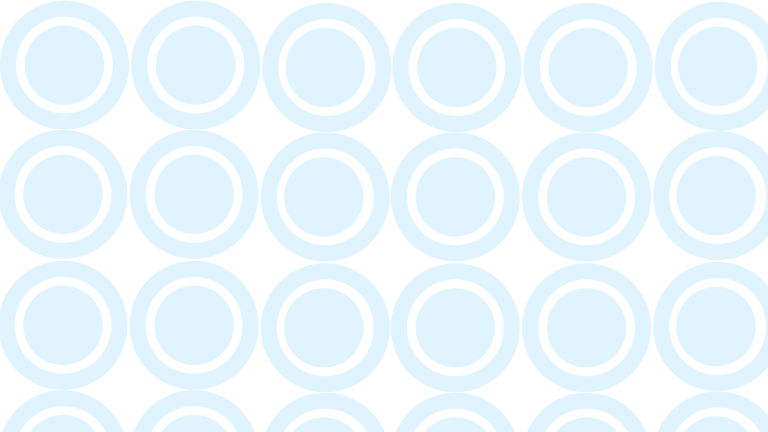
Reproduce this pattern procedurally as a Shadertoy shader.

```glsl
#define PITCH vec2(0.3028, 0.3012)
#define OUTER_RADIUS 0.1494
#define RING_RADIUS 0.1120
#define DISC_RADIUS 0.0919
#define COLUMN_DIP 0.0058
#define ROW_SHIFT 0.0037
#define DISC_SHIFT 0.0037
#define STAGGER vec2(0.0009, -0.0019)
#define PALE_BLUE vec3(0.878, 0.957, 1.0)
#define WHITE vec3(1.0)

// Antialiased filled circle
float circle(vec2 p, float radius, float pixel) {
    return clamp(0.5 - (length(p) - radius) / pixel, 0.0, 1.0);
}

// Motif centre: a regular grid with slight misregistration
vec2 motifCentre(vec2 cell) {
    vec2 centre = (cell + 0.5) * PITCH;
    centre.x += STAGGER.x * (mod(cell.x, 3.0) - 1.0) - 0.0012;
    centre.x -= ROW_SHIFT * step(0.5, cell.y);
    centre.y += STAGGER.y * mod(cell.y, 2.0);
    centre.y += COLUMN_DIP * (step(1.5, cell.x) - 0.5 * step(4.5, cell.x));
    return centre;
}

// Blue disc, white ring and a blue core that slips left in every third column
float motif(vec2 p, vec2 cell, float pixel) {
    float slip = DISC_SHIFT * step(1.5, mod(cell.x, 3.0));
    float band = circle(p, OUTER_RADIUS, pixel) - circle(p, RING_RADIUS, pixel);
    float core = circle(p + vec2(slip, 0.0), DISC_RADIUS, pixel);
    return max(band, core);
}

void mainImage(out vec4 fragColor, in vec2 fragCoord) {
    float pixel = 1.0 / iResolution.y;
    vec2 p = vec2(fragCoord.x, iResolution.y - fragCoord.y) * pixel;
    vec2 home = floor(p / PITCH);

    // Neighbours are included because shifted motifs cross cell edges
    float blue = 0.0;
    for (int y = -1; y <= 1; y++) {
        for (int x = -1; x <= 1; x++) {
            vec2 cell = max(home + vec2(x, y), 0.0);
            blue = max(blue, motif(p - motifCentre(cell), cell, pixel));
        }
    }
    fragColor = vec4(mix(WHITE, PALE_BLUE, blue), 1.0);
}
```
